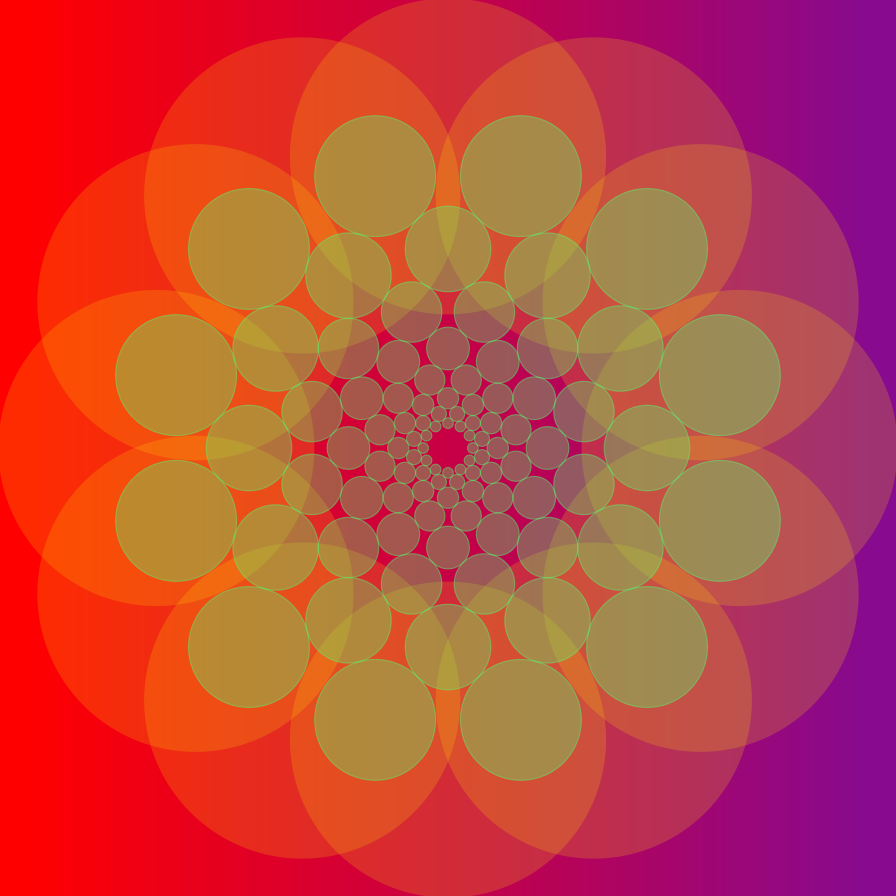
This pattern is drawn by a WebGL 1 fragment shader. Its source:

```glsl
precision highp float;
// A twelve-fold rosette of translucent discs on a red to purple gradient.
// Twelve overlapping gold petals lie under rings of green dots, which shrink
// by sqrt(2) per ring and turn by half a sector, so that they nearly touch.

uniform vec2 u_resolution;

#define PETALS 12
#define RINGS 8
#define PETAL_DISTANCE 0.3255
#define PETAL_RADIUS 0.1764
#define PETAL_ALPHA 0.2
#define DOT_DISTANCE 0.3141
#define DOT_RATIO 0.2146
#define DOT_ALPHA 0.35
#define RING_SHRINK 0.70711
#define LINE_WIDTH 0.0013
#define LINE_ALPHA 0.45

const float TAU = 6.283185;
const vec3 RED = vec3(1.0, 0.0, 0.0);
const vec3 CRIMSON = vec3(0.78, 0.0, 0.27);
const vec3 PURPLE = vec3(0.53, 0.04, 0.56);
const vec3 GOLD = vec3(1.0, 0.84, 0.0);
const vec3 GREEN = vec3(0.33, 0.97, 0.43);

// Antialiased coverage of the inside of a signed distance
float coverage(float dist, float pixel) {
  return clamp(0.5 - dist / pixel, 0.0, 1.0);
}

vec3 background(float x) {
  vec3 color = mix(RED, CRIMSON, smoothstep(0.0, 1.0, 0.5) * 2.0 * clamp((x - 0.03) / 0.47, 0.0, 1.0));
  return mix(color, PURPLE, clamp((x - 0.5) / 0.47, 0.0, 1.0));
}

// Rotates the point into the sector centred on the x axis
vec2 foldSector(vec2 p, float turn) {
  float sector = TAU / float(PETALS);
  float angle = atan(p.y, p.x) - turn * sector;
  angle = mod(angle + 0.5 * sector, sector) - 0.5 * sector;
  return length(p) * vec2(cos(angle), sin(angle));
}

void main() {
  float size = min(u_resolution.x, u_resolution.y);
  vec2 p = (gl_FragCoord.xy - 0.5 * u_resolution) / size;
  float pixel = 1.0 / size;
  vec3 color = background(gl_FragCoord.x / u_resolution.x);

  // Overlapping petals
  for (int i = 0; i < PETALS; i++) {
    float angle = TAU * float(i) / float(PETALS);
    vec2 center = PETAL_DISTANCE * vec2(cos(angle), sin(angle));
    float dist = length(p - center) - PETAL_RADIUS;
    color = mix(color, GOLD, PETAL_ALPHA * coverage(dist, pixel));
  }

  // Shrinking rings of outlined dots, every other ring staggered
  float ringDistance = DOT_DISTANCE;
  for (int i = 0; i < RINGS; i++) {
    float turn = 0.5 * mod(float(i + 1), 2.0);
    vec2 q = foldSector(p, turn);
    float dist = length(q - vec2(ringDistance, 0.0)) - DOT_RATIO * ringDistance;
    color = mix(color, GREEN, DOT_ALPHA * coverage(dist, pixel));
    float outline = abs(dist) - 0.5 * LINE_WIDTH;
    color = mix(color, GREEN, LINE_ALPHA * coverage(outline, pixel));
    ringDistance *= RING_SHRINK;
  }

  gl_FragColor = vec4(color, 1.0);
}
```
